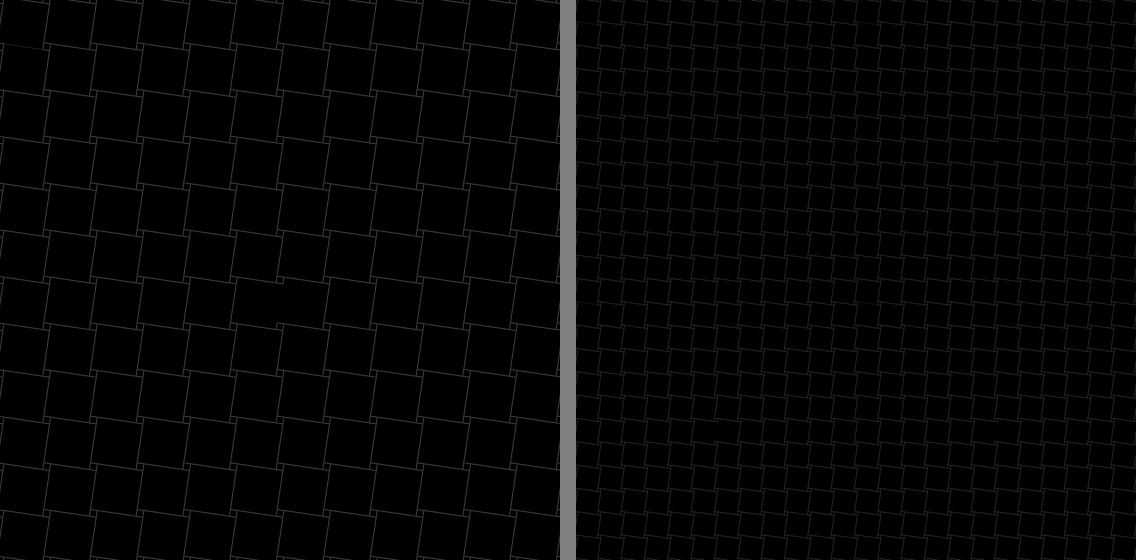
Left: one tile. Right: repeated 2 by 2.
Write a Shadertoy shader that draws this pattern.

```glsl
// Thin grey Pythagorean tiling on black: large tilted squares pinwheeling around small ones.

const float REPEATS = 12.0;             // cells across and down
const float TILT = 0.1475;              // slope angle of the lines, radians
const float LINE_WIDTH = 1.0 / 512.0;   // fraction of the canvas
const vec3 BACKGROUND = vec3(0.0);
const vec3 LINE_COLOR = vec3(0.23);
const vec2 MISSING_NODE = vec2(6.0, 6.0);   // its downward joint is absent
const vec2 FAINT_NODE = vec2(0.0, 11.0);    // its sideways joint is worn
const float FAINT_STRENGTH = 0.45;

// Square sides in cell units; big^2 + small^2 = 1 keeps the lattice upright.
const float BIG_SIDE = cos(TILT);
const float SMALL_SIDE = sin(TILT);
const float LINE_LENGTH = BIG_SIDE + SMALL_SIDE;

// Antialiased bar starting at along = 0; the joint between two big squares may fade.
float bar(float along, float across, float jointStrength, float pixel) {
    float halfWidth = 0.5 * LINE_WIDTH * REPEATS;
    float sideDist = abs(across) - halfWidth;
    float endDist = abs(along - 0.5 * LINE_LENGTH) - 0.5 * LINE_LENGTH;
    float coverage = clamp(0.5 - max(sideDist, endDist) / pixel, 0.0, 1.0);
    bool onJoint = along > SMALL_SIDE && along < BIG_SIDE;
    return coverage * (onJoint ? jointStrength : 1.0);
}

bool sameNode(vec2 a, vec2 b) {
    return all(lessThan(abs(a - b), vec2(0.5)));
}

// The two lines owned by every lattice node, gathered from the neighbourhood.
float tilingLines(vec2 p, float pixel) {
    vec2 rightward = vec2(BIG_SIDE, -SMALL_SIDE);
    vec2 downward = vec2(-SMALL_SIDE, -BIG_SIDE);
    float halfSmall = 0.5 * SMALL_SIDE;
    vec2 nearest = floor(p + 0.5);
    float ink = 0.0;
    for (int j = -1; j <= 1; j++) {
        for (int i = -1; i <= 1; i++) {
            vec2 node = nearest + vec2(i, j);
            vec2 id = mod(node, REPEATS);
            vec2 q = vec2(dot(p - node, rightward), dot(p - node, downward));
            float sideJoint = sameNode(id, FAINT_NODE) ? FAINT_STRENGTH : 1.0;
            float downJoint = sameNode(id, MISSING_NODE) ? 0.0 : 1.0;
            ink = max(ink, bar(q.x + halfSmall, q.y + halfSmall, sideJoint, pixel));
            ink = max(ink, bar(q.y + halfSmall, q.x - halfSmall, downJoint, pixel));
        }
    }
    return ink;
}

void mainImage(out vec4 fragColor, in vec2 fragCoord) {
    vec2 p = fragCoord / iResolution.xy * REPEATS;
    float pixel = REPEATS / min(iResolution.x, iResolution.y);
    fragColor = vec4(mix(BACKGROUND, LINE_COLOR, tilingLines(p, pixel)), 1.0);
}
```
